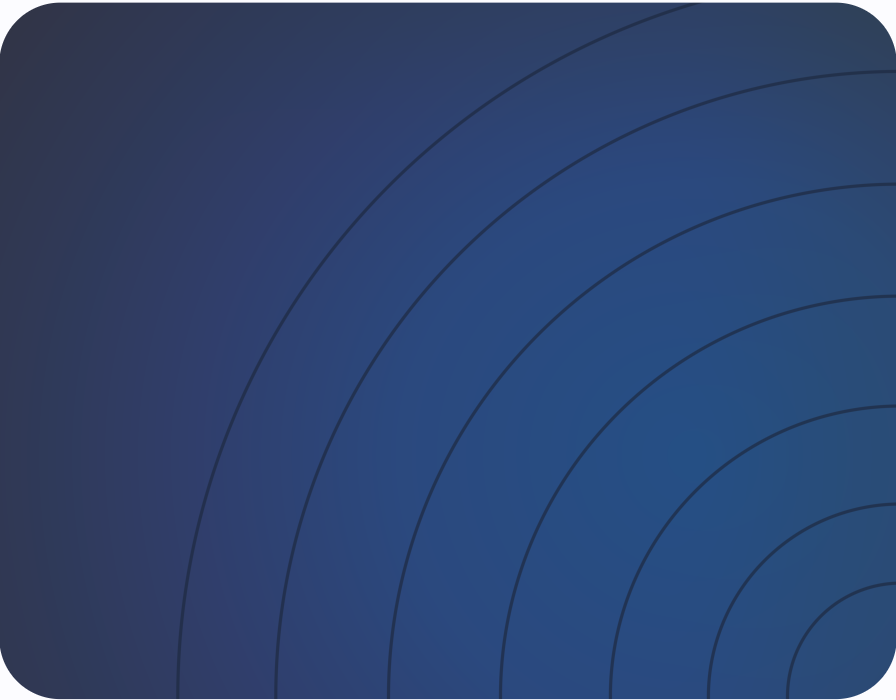
A Shadertoy shader for this background:

```glsl
// Rounded blue card with a soft off-centre glow and dark concentric arcs.

// Signed distance to a box with rounded corners.
float roundedBox(vec2 p, vec2 halfSize, float radius) {
    vec2 q = abs(p) - halfSize + radius;
    return length(max(q, 0.0)) + min(max(q.x, q.y), 0.0) - radius;
}

// Glow colour, from the bright core out to the dusky rim.
vec3 glowColor(float t) {
    vec3 color = mix(vec3(0.145, 0.310, 0.520), vec3(0.168, 0.285, 0.495), clamp(t / 0.42, 0.0, 1.0));
    color = mix(color, vec3(0.187, 0.245, 0.425), clamp((t - 0.42) / 0.28, 0.0, 1.0));
    color = mix(color, vec3(0.186, 0.225, 0.345), clamp((t - 0.70) / 0.24, 0.0, 1.0));
    return mix(color, vec3(0.192, 0.205, 0.275), clamp((t - 0.94) / 0.25, 0.0, 1.0));
}

void mainImage(out vec4 fragColor, in vec2 fragCoord) {
    // Canvas is 1.28 units wide and 1 unit high.
    vec2 p = fragCoord / iResolution.xy * vec2(1.28, 1.0);
    float pixel = 1.0 / iResolution.y;

    // Background glow, narrower to the right and towards the top.
    vec2 offset = p - vec2(0.99, 0.35);
    offset *= vec2(offset.x > 0.0 ? 1.15 : 1.0, offset.y > 0.0 ? 1.08 : 1.0);
    vec3 color = glowColor(length(offset));

    // Greener, duller tint near the right and top edges.
    color += vec3(0.0, 0.006, -0.035) * smoothstep(0.95, 1.28, p.x);
    color += vec3(-0.004, 0.006, -0.030) * smoothstep(0.75, 1.0, p.y) * smoothstep(0.2, 0.8, p.x);

    // Concentric arcs around the lower right corner.
    float radii[7] = float[7](0.162, 0.275, 0.415, 0.572, 0.732, 0.893, 1.033);
    float centerDistance = length(p - vec2(1.287, 0.005));
    float lineDistance = 1.0;
    for (int i = 0; i < 7; i++) {
        lineDistance = min(lineDistance, abs(centerDistance - radii[i]));
    }
    float line = 1.0 - smoothstep(0.0022 - 0.7 * pixel, 0.0022 + 0.8 * pixel, lineDistance);
    color = mix(color, vec3(0.115, 0.160, 0.250), 0.7 * line);

    // Card outline over near-white.
    float card = roundedBox(p - vec2(0.64, 0.49875), vec2(0.641, 0.4975), 0.087);
    float inside = clamp(0.5 - card / pixel, 0.0, 1.0);
    fragColor = vec4(mix(vec3(0.99, 0.99, 1.0), color, inside), 1.0);
}
```
